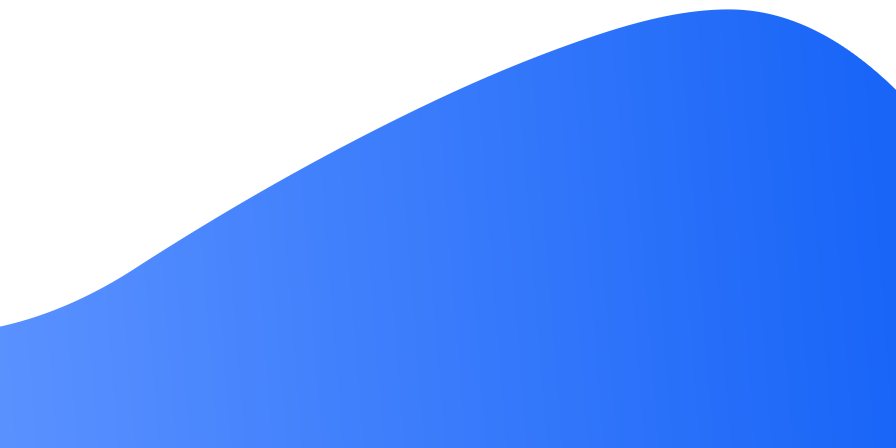
This background is drawn by a Shadertoy shader. Its source:

```glsl
// A smooth blue hill rising from the lower left to a crest at the upper right,
// on white. Its outline is a chain of cubic Hermite spans; its fill is a
// slightly tilted linear gradient.

// Cubic through two knots, each given as (x, height, slope)
float hermite(float x, vec3 a, vec3 b) {
    float span = b.x - a.x;
    float t = (x - a.x) / span;
    float s = 1.0 - t;
    return s * s * ((1.0 + 2.0 * t) * a.y + t * span * a.z)
         + t * t * ((1.0 + 2.0 * s) * b.y - s * span * b.z);
}

// Height of the hill at x, with x running from 0 to 2
float hillHeight(float x) {
    vec3 knots[6] = vec3[6](
        vec3(0.0, 0.271, 0.22), vec3(0.2995, 0.3997, 0.645),
        vec3(0.9635, 0.772, 0.475), vec3(1.302, 0.9115, 0.345),
        vec3(1.6276, 0.979, 0.0), vec3(2.0, 0.7995, -0.98));
    float height = knots[0].y;
    for (int i = 0; i < 5; i++) {
        if (x >= knots[i].x) height = hermite(x, knots[i], knots[i + 1]);
    }
    return height;
}

void mainImage(out vec4 fragColor, in vec2 fragCoord) {
    vec2 p = fragCoord / iResolution.xy * vec2(2.0, 1.0);

    // Fill: light blue at the left to deep blue at the right
    float blend = clamp(0.5 * (p.x + 0.08 * (p.y - 0.4)), 0.0, 1.0);
    vec3 blue = mix(vec3(0.35, 0.567, 1.0), vec3(0.095, 0.395, 0.97), blend);

    // Outline, smoothed over about one pixel
    float depth = hillHeight(p.x) - p.y;
    float pixel = length(vec2(dFdx(depth), dFdy(depth)));
    float cover = clamp(0.5 + depth / pixel, 0.0, 1.0);

    fragColor = vec4(mix(vec3(1.0), blue, cover), 1.0);
}
```
